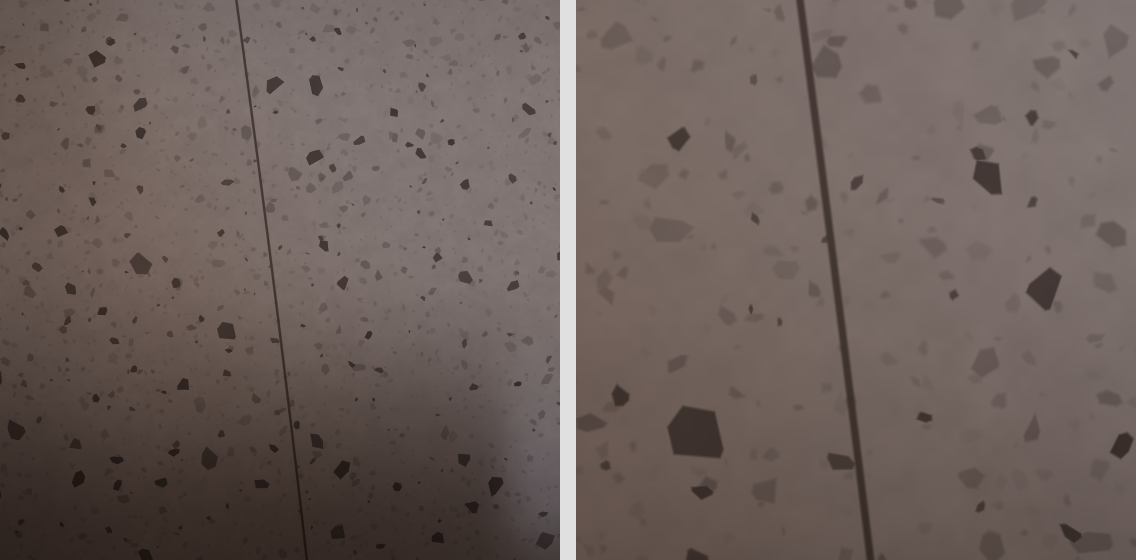
Left, the full canvas; right, a detail of the centre.
Write a WebGL 2 fragment shader that draws this texture.

```glsl
#version 300 es
precision highp float;

uniform vec2 u_resolution;
out vec4 fragColor;

float hash(vec2 p) {
    return fract(sin(dot(p, vec2(127.1, 311.7))) * 43758.5453);
}

float valueNoise(vec2 p) {
    vec2 i = floor(p);
    vec2 f = fract(p);
    f = f * f * (3.0 - 2.0 * f);
    float low = mix(hash(i), hash(i + vec2(1.0, 0.0)), f.x);
    float high = mix(hash(i + vec2(0.0, 1.0)), hash(i + vec2(1.0)), f.x);
    return mix(low, high, f.y);
}

// Signed distance to an irregular convex stone, cut by six half planes
float stoneDistance(vec2 q, float radius, vec2 seed) {
    float turn = 6.2832 * hash(seed + 3.1);
    float d = -radius;
    for (int i = 0; i < 6; i++) {
        float k = float(i);
        float angle = turn + 1.0472 * (k + 0.7 * hash(seed + k * 1.7));
        float reach = radius * mix(0.5, 1.05, hash(seed + 9.3 + k * 2.3));
        d = max(d, dot(q, vec2(cos(angle), sin(angle))) - reach);
    }
    return d;
}

// Darkness of one scattered layer of stones
float stoneLayer(vec2 p, float cell, float density, vec2 radii, vec2 strength, float blur, float seed) {
    vec2 home = floor(p / cell);
    float darkness = 0.0;
    for (int y = -1; y <= 1; y++) {
        for (int x = -1; x <= 1; x++) {
            vec2 id = home + vec2(x, y);
            vec2 key = id + seed;
            if (hash(key) > density) continue;
            vec2 jitter = vec2(hash(key + 17.3), hash(key + 41.9));
            vec2 q = p - (id + jitter) * cell;
            float tilt = 6.2832 * hash(key + 5.7);
            q = mat2(cos(tilt), sin(tilt), -sin(tilt), cos(tilt)) * q;
            q.y *= mix(1.0, 1.7, hash(key + 23.7));
            float size = hash(key + 61.3);
            float radius = mix(radii.x, radii.y, size * size);
            float cover = 1.0 - smoothstep(-blur, blur, stoneDistance(q, radius, key));
            darkness = max(darkness, cover * mix(strength.x, strength.y, hash(key + 77.1)));
        }
    }
    return darkness;
}

// Floor colour under uneven light, with a cool reflection at the lower right
vec3 litFloor(vec2 p) {
    vec3 warm = vec3(0.465, 0.397, 0.367);
    vec3 cool = vec3(0.505, 0.46, 0.45);
    vec3 shadow = vec3(0.43, 0.39, 0.37);
    vec3 reflection = vec3(0.10, 0.11, 0.13);
    float coolness = smoothstep(0.15, 0.65, p.x * 0.8 + (p.y - 0.5) * 0.5);
    float waver = 0.05 * (valueNoise(p * 4.0) - 0.5);
    vec3 colour = mix(warm, cool, coolness);
    colour *= mix(shadow, vec3(1.0), smoothstep(-0.05, 0.6, p.y + waver));
    colour *= mix(0.88, 1.0, smoothstep(0.0, 0.3, p.x));
    colour *= mix(1.0, 0.93, smoothstep(0.8, 1.05, p.y));
    float glow = smoothstep(0.84, 0.98, p.x + waver);
    glow *= smoothstep(-0.08, 0.1, p.y) * (1.0 - smoothstep(0.15, 0.5, p.y));
    return colour + reflection * glow;
}

// Coverage of the thin, slightly bent joint between slabs
float jointLine(vec2 p, float blur) {
    float bend = 0.012 * p.y * (1.0 - p.y);
    float centre = mix(0.548, 0.422, p.y) + bend;
    float d = abs(p.x - centre) * 0.992;
    return 1.0 - smoothstep(0.0022 - blur, 0.0022 + blur, d);
}

void main() {
    float unit = min(u_resolution.x, u_resolution.y);
    vec2 p = gl_FragCoord.xy / unit;
    float blur = max(0.0013, 0.7 / unit);

    // Mottled cement
    vec3 colour = litFloor(p);
    float mottle = 0.6 * valueNoise(p * 45.0) + 0.4 * valueNoise(p * 130.0);
    colour *= 1.0 + 0.07 * (mottle - 0.5);

    // Faint flecks, small grains and dark chips
    float flecks = stoneLayer(p, 0.018, 0.5, vec2(0.002, 0.008), vec2(0.03, 0.15), blur * 1.5, 11.0);
    float pale = stoneLayer(p, 0.042, 0.55, vec2(0.005, 0.014), vec2(0.08, 0.25), blur * 1.3, 53.0);
    float grains = stoneLayer(p, 0.05, 0.35, vec2(0.003, 0.009), vec2(0.25, 0.5), blur, 97.0);
    float chips = stoneLayer(p, 0.088, 0.58, vec2(0.009, 0.022), vec2(0.38, 0.54), blur, 139.0);
    float stones = max(max(flecks, pale), max(grains, chips));
    colour *= 1.0 - stones * vec3(0.96, 1.03, 1.06);

    // Joint
    float joint = jointLine(p, blur);
    colour = mix(colour, litFloor(p) * vec3(0.5, 0.46, 0.44), 0.92 * joint);

    fragColor = vec4(colour, 1.0);
}
```
